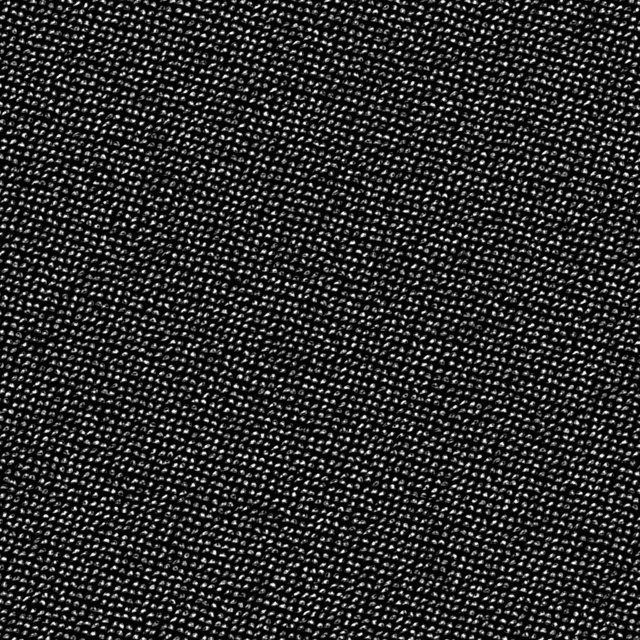
Give the GLSL for this texture, as a Shadertoy shader.

```glsl
// Dark woven cloth: a tilted lattice of small pale stitches on near-black.
// Each stitch is a bent, jittered cone of light, broken up by gradient-noise
// grain; slow noise warps the rows and varies the brightness of the cloth.

#define REPEATS vec2(78.0, 76.0)  // stitches per canvas width, along and across rows
#define ROW_TILT 0.26       // clockwise turn of the rows, radians
#define COLUMN_TILT 0.32    // clockwise lean of the columns, radians
#define STITCH_SIZE vec2(0.47, 0.35)  // half width and height, in cells
#define BEND 0.85           // how far the stitch ends droop
#define JITTER 0.24         // stitch displacement, in cells
#define WARP 0.3            // slow wander of the rows, in cells
#define GRAIN_SCALE 2.9     // grain cells per stitch
#define GRAIN 2.0           // grain strength
#define GAIN 1.02           // overall stitch brightness
#define SHADOW vec3(0.012)
#define HIGHLIGHT vec3(0.95)

vec2 hash2(vec2 p) {
    vec3 h = fract(p.xyx * vec3(0.1031, 0.1030, 0.0973));
    h += dot(h, h.yzx + 33.33);
    return fract((h.xx + h.yz) * h.zy);
}

float cornerSlope(vec2 corner, vec2 offset) {
    float angle = 6.2832 * hash2(corner).x;
    return dot(vec2(cos(angle), sin(angle)), offset);
}

// Gradient noise, about -0.7 to 0.7
float gradientNoise(vec2 p) {
    vec2 i = floor(p), f = fract(p);
    vec2 w = f * f * f * (f * (f * 6.0 - 15.0) + 10.0);
    vec2 e = vec2(1.0, 0.0);
    float low = mix(cornerSlope(i, f), cornerSlope(i + e, f - e), w.x);
    float high = mix(cornerSlope(i + e.yx, f - e.yx),
                     cornerSlope(i + e.xx, f - e.xx), w.x);
    return mix(low, high, w.y);
}

// Light of one stitch at offset q from the centre of its cell
float stitch(vec2 q, vec2 cell) {
    vec2 shift = hash2(cell + 17.0) - 0.5;
    vec2 vary = hash2(cell + 71.0);
    q -= JITTER * shift;
    q.y += BEND * q.x * q.x - (0.9 * vary.x - 0.2) * q.x - 0.06;
    vec2 size = STITCH_SIZE * mix(vec2(0.85, 1.15), vec2(1.1, 0.89), vary.y);
    float cone = max(1.0 - length(q / size), 0.0);
    return cone * mix(0.85, 1.15, hash2(cell + 131.0).x);
}

// Brightness of the cloth at a point in canvas units
float cloth(vec2 uv) {
    vec2 acrossColumns = vec2(cos(COLUMN_TILT), -sin(COLUMN_TILT));
    vec2 acrossRows = vec2(sin(ROW_TILT), cos(ROW_TILT));
    vec2 p = REPEATS * vec2(dot(uv, acrossColumns), dot(uv, acrossRows));
    p += WARP * vec2(gradientNoise(p * 0.13 + 5.0),
                     gradientNoise(p * 0.13 + 47.0));

    // Neighbouring stitches may reach into this cell
    vec2 home = floor(p);
    float light = 0.0;
    for (int y = -1; y <= 1; y++)
        for (int x = -1; x <= 1; x++) {
            vec2 cell = home + vec2(x, y);
            light = max(light, stitch(p - cell - 0.5, cell));
        }

    // Fine fibre grain and slow patches of wear
    float grain = max(1.0 + GRAIN * gradientNoise(p * GRAIN_SCALE + 200.0), 0.0);
    float wear = 1.0 + 0.06 * gradientNoise(uv * 6.0 + 11.0)
                     + 0.08 * gradientNoise(p * vec2(0.6, 0.08) + 83.0);
    return clamp(GAIN * light * grain * wear, 0.0, 1.0);
}

void mainImage(out vec4 fragColor, in vec2 fragCoord) {
    // Average four samples per pixel for smooth edges
    float light = 0.0;
    for (int i = 0; i < 4; i++) {
        vec2 offset = 0.5 * vec2(i % 2, i / 2) - 0.25;
        light += 0.25 * cloth((fragCoord + offset) / iResolution.y);
    }
    fragColor = vec4(mix(SHADOW, HIGHLIGHT, light), 1.0);
}
```
